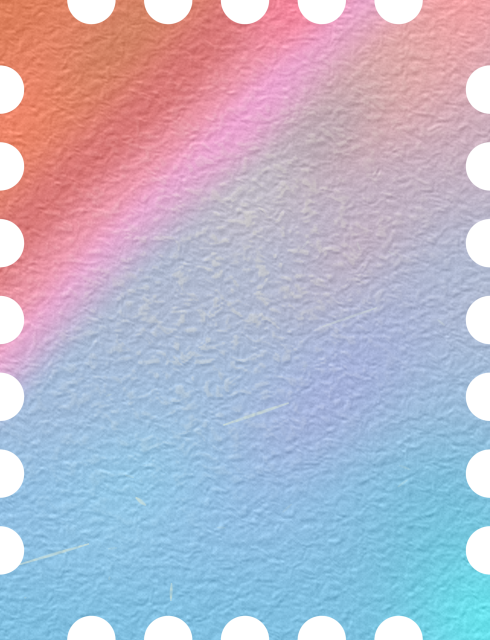
A WebGL 1 fragment shader for this background:

```glsl
precision highp float;

uniform vec2 u_resolution;

float hash(vec2 p) {
  return fract(sin(dot(p, vec2(127.1, 311.7))) * 43758.545);
}

float noise(vec2 p) {
  vec2 i = floor(p), f = fract(p);
  f = f * f * (3.0 - 2.0 * f);
  return mix(mix(hash(i), hash(i + vec2(1.0, 0.0)), f.x),
             mix(hash(i + vec2(0.0, 1.0)), hash(i + 1.0), f.x), f.y);
}

// Crinkled foil height, warped so the creases wander
float foil(vec2 p) {
  p += 0.012 * vec2(noise(p * 45.0), noise(p * 45.0 + 31.0));
  return 0.6 * noise(p * vec2(85.0, 130.0)) + 0.4 * noise(p * vec2(170.0, 240.0) + 9.0);
}

// Soft elliptical spot, stretched along the rising diagonal
float glow(vec2 p, vec2 center, float along, float across) {
  vec2 d = p - center;
  vec2 q = 0.7071 * vec2((d.x + d.y) / along, (d.x - d.y) / across);
  return exp(-dot(q, q));
}

// Tapered line with a broken, rough edge
float scratch(vec2 p, vec2 a, vec2 b, float width) {
  vec2 d = b - a;
  float t = clamp(dot(p - a, d) / dot(d, d), 0.0, 1.0);
  float r = width * (0.4 + 0.6 * sin(3.1416 * t));
  float rough = 0.45 + 0.55 * noise(p * 240.0);
  return rough * (1.0 - smoothstep(0.3 * r, r + 0.001, length(p - a - d * t)));
}

// Lavender to blue, from the upper part down
vec3 coolSheen(float y) {
  vec3 c = mix(vec3(0.50, 0.75, 0.88), vec3(0.57, 0.75, 0.89), smoothstep(0.0, 0.22, y));
  c = mix(c, vec3(0.64, 0.74, 0.86), smoothstep(0.20, 0.38, y));
  c = mix(c, vec3(0.69, 0.73, 0.82), smoothstep(0.36, 0.55, y));
  return mix(c, vec3(0.78, 0.69, 0.75), smoothstep(0.56, 0.80, y));
}

// Orange, red and pink bands across the diagonal
vec3 warmSheen(float s) {
  vec3 c = mix(vec3(0.86, 0.49, 0.35), vec3(0.89, 0.53, 0.42), smoothstep(0.0, 0.22, s));
  c = mix(c, vec3(0.85, 0.47, 0.47), smoothstep(0.24, 0.39, s));
  c = mix(c, vec3(0.92, 0.59, 0.66), smoothstep(0.39, 0.50, s));
  return mix(c, vec3(0.92, 0.66, 0.82), smoothstep(0.48, 0.57, s));
}

vec3 sheen(vec2 p) {
  float s = p.x + 1.0 - p.y + 0.02 * (noise(p * 6.0) - 0.5);
  vec3 c = coolSheen(p.y);

  // Cool and neutral patches
  c = mix(c, vec3(0.96, 0.62, 0.64), glow(p, vec2(0.72, 1.02), 0.20, 0.14));
  c = mix(c, vec3(0.89, 0.67, 0.65), 0.75 * glow(p, vec2(0.61, 0.88), 0.14, 0.08));
  c = mix(c, vec3(0.72, 0.65, 0.69), 0.75 * glow(p, vec2(0.50, 0.78), 0.13, 0.06));
  c = mix(c, vec3(0.77, 0.76, 0.80), 0.70 * glow(p, vec2(0.40, 0.69), 0.10, 0.07));
  c = mix(c, vec3(0.77, 0.69, 0.75), 0.75 * glow(p, vec2(0.57, 0.63), 0.14, 0.08));
  c = mix(c, vec3(0.65, 0.68, 0.86), 0.70 * glow(p, vec2(0.53, 0.39), 0.18, 0.09));
  c = mix(c, vec3(0.58, 0.80, 0.91), 0.60 * glow(p, vec2(0.20, 0.23), 0.13, 0.10));
  c = mix(c, vec3(0.45, 0.74, 0.84), 0.75 * glow(p, vec2(0.70, 0.17), 0.17, 0.15));
  c = mix(c, vec3(0.40, 0.90, 0.93), 0.90 * glow(p, vec2(0.77, 0.02), 0.14, 0.13));

  // Warm corner and its local accents
  c = mix(c, warmSheen(s), 1.0 - smoothstep(0.53, 0.68, s));
  c = mix(c, vec3(0.95, 0.52, 0.41), 0.80 * glow(p, vec2(0.03, 0.82), 0.12, 0.07));
  c = mix(c, vec3(0.79, 0.50, 0.38), 0.65 * glow(p, vec2(0.19, 0.94), 0.14, 0.06));
  c = mix(c, vec3(0.97, 0.51, 0.61), 0.75 * glow(p, vec2(0.46, 0.99), 0.08, 0.06));
  return mix(c, vec3(0.94, 0.63, 0.82), 0.60 * glow(p, vec2(0.39, 0.82), 0.13, 0.04));
}

// Signed distance to the half-round perforations on all four sides
float perforation(vec2 p, vec2 halfSize) {
  vec2 row = clamp(floor(p / 0.12 + 0.5), vec2(-2.0, -3.0), vec2(2.0, 3.0)) * 0.12;
  float sides = length(vec2(abs(p.x) - halfSize.x, p.y - row.y));
  float ends = length(vec2(p.x - row.x, abs(p.y) - halfSize.y));
  return min(sides, ends) - 0.0378;
}

void main() {
  vec2 p = gl_FragCoord.xy / u_resolution.y;
  vec2 halfSize = 0.5 * u_resolution / u_resolution.y;
  vec3 color = sheen(p);

  // Embossed creases, pale ridges and grain
  float height = foil(p);
  float relief = height - foil(p + vec2(-0.002, 0.004));
  float ridge = smoothstep(0.52, 0.80, height) * glow(p, vec2(0.38, 0.58), 0.32, 0.20);
  color += 0.16 * relief;
  color = mix(color, vec3(0.86, 0.85, 0.79), 0.38 * ridge);
  color += 0.045 * (noise(p * 420.0) - 0.5);

  // Long scratches, then faint scattered nicks
  float wear = scratch(p, vec2(0.350, 0.336), vec2(0.450, 0.370), 0.0030);
  wear = max(wear, scratch(p, vec2(0.030, 0.118), vec2(0.138, 0.150), 0.0026));
  wear = max(wear, scratch(p, vec2(0.213, 0.222), vec2(0.227, 0.211), 0.0036));
  wear = max(wear, scratch(p, vec2(0.267, 0.062), vec2(0.268, 0.088), 0.0026));
  wear = max(wear, 0.6 * scratch(p, vec2(0.505, 0.490), vec2(0.588, 0.519), 0.0022));
  for (int i = 0; i < 14; i++) {
    float k = float(i);
    vec2 start = vec2(0.74 * hash(vec2(k, 1.0)), 0.05 + 0.60 * hash(vec2(k, 2.0)));
    vec2 reach = vec2(0.035, 0.03) * (vec2(hash(vec2(k, 3.0)), hash(vec2(k, 4.0))) - 0.4);
    wear = max(wear, 0.35 * scratch(p, start, start + reach, 0.002));
  }
  color = mix(color, vec3(0.85, 0.90, 0.84), 0.75 * wear);

  float edge = 0.7 / u_resolution.y;
  float paper = smoothstep(-edge, edge, perforation(p - halfSize, halfSize));
  gl_FragColor = vec4(mix(vec3(1.0), color, paper), 1.0);
}
```
